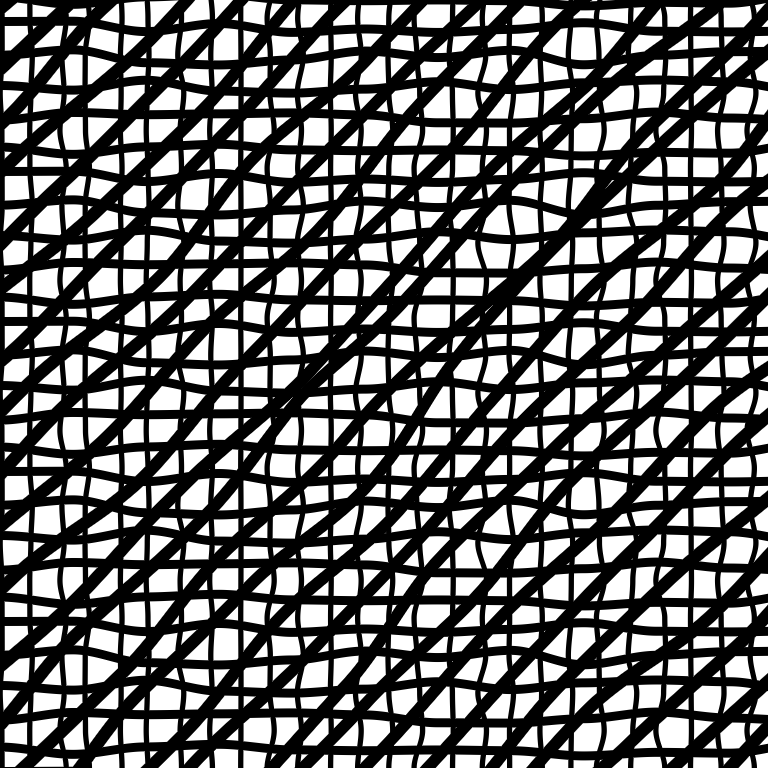
Reproduce this pattern procedurally as a Shadertoy shader.

```glsl
const vec3 INK = vec3(0.0);
const vec3 PAPER = vec3(1.0);

// Spacing, in canvas units
const float GRID_STEP = 0.0390625;
const float DIAGONAL_STEP = 0.078125;
const float ROW_PHASE = 0.67;
const float COLUMN_PHASE = 0.03;
const float DIAGONAL_PHASE = 0.95;

// Stroke widths
const float ROW_WIDTH = 0.0117;
const float COLUMN_WIDTH = 0.0069;
const float DIAGONAL_WIDTH = 0.0160;

// Hand-drawn wobble
const float ROW_WOBBLE = 0.0105;
const float ROW_KNOT = 0.095;
const float ROW_CYCLE = 5.0;
const float COLUMN_WOBBLE = 0.0105;
const float COLUMN_KNOTS = 4.0;
const float DIAGONAL_WOBBLE = 0.020;
const float DIAGONAL_KNOT = 0.14;
const float DIAGONAL_SWAY = 0.014;

// Diagonal bundles: centre across, start along, end along
const vec3 BUNDLE_A = vec3(0.898, 0.42, 0.86);
const vec3 BUNDLE_B = vec3(1.061, 0.57, 0.98);
const float BUNDLE_PULL = 0.95;
const float BUNDLE_REACH = 0.065;

const float TAU = 6.2831853;

float hash(vec2 p) {
    vec3 q = fract(p.xyx * 0.1031);
    q += dot(q, q.yzx + 33.33);
    return fract((q.x + q.y) * q.z);
}

// Smooth noise from -1 to 1 that repeats after a whole number of knots
float wobble(float t, float seed, float period) {
    float knot = floor(t);
    float f = t - knot;
    float a = hash(vec2(mod(knot, period), seed));
    float b = hash(vec2(mod(knot + 1.0, period), seed));
    return 2.0 * mix(a, b, f * f * (3.0 - 2.0 * f)) - 1.0;
}

float stroke(float dist, float width, float pixel) {
    return clamp(0.5 + (0.5 * width - dist) / pixel, 0.0, 1.0);
}

// Horizontal strokes whose shapes recur every few rows
float rowDistance(vec2 p) {
    float nearest = 1.0;
    float base = round(p.y / GRID_STEP - ROW_PHASE);
    for (float k = -1.0; k <= 1.0; k++) {
        float row = base + k;
        float seed = 11.0 + mod(row, ROW_CYCLE) * 3.0;
        float y = (row + ROW_PHASE) * GRID_STEP
                + ROW_WOBBLE * wobble(p.x / ROW_KNOT, seed, 64.0);
        nearest = min(nearest, abs(p.y - y));
    }
    return nearest;
}

// Vertical strokes, some nearly straight, with bends in step with the rows
float columnDistance(vec2 p) {
    float nearest = 1.0;
    float base = round(p.x / GRID_STEP - COLUMN_PHASE);
    float t = p.y / (GRID_STEP * ROW_CYCLE) * COLUMN_KNOTS;
    for (float k = -1.0; k <= 1.0; k++) {
        float column = base + k;
        float bend = COLUMN_WOBBLE * hash(vec2(column + 5.0, 71.0));
        float x = (column + COLUMN_PHASE) * GRID_STEP
                + bend * wobble(t, column + 40.0, COLUMN_KNOTS);
        nearest = min(nearest, abs(p.x - x));
    }
    return nearest;
}

// Shift that draws neighbouring diagonals together along part of their run
float bundleShift(float across, float along, vec3 bundle) {
    float offset = bundle.x - across;
    float near = exp(-pow(offset / BUNDLE_REACH, 2.0));
    float run = smoothstep(bundle.y - 0.12, bundle.y + 0.04, along)
              * (1.0 - smoothstep(bundle.z - 0.04, bundle.z + 0.12, along));
    return BUNDLE_PULL * offset * near * run;
}

// Rising diagonal strokes
float diagonalDistance(vec2 p) {
    float nearest = 1.0;
    float across = p.x - p.y + 1.0;
    float along = 0.5 * (p.x + p.y);
    float sway = DIAGONAL_SWAY * sin(TAU * p.x);
    float base = round(across / DIAGONAL_STEP - DIAGONAL_PHASE);
    for (float k = -1.0; k <= 1.0; k++) {
        float line = base + k;
        float rest = (line + DIAGONAL_PHASE) * DIAGONAL_STEP;
        float drift = wobble(along / DIAGONAL_KNOT, line + 90.0, 64.0);
        float centre = rest + sway + DIAGONAL_WOBBLE * drift
                     + bundleShift(rest, along, BUNDLE_A)
                     + bundleShift(rest, along, BUNDLE_B);
        nearest = min(nearest, abs(across - centre));
    }
    return nearest * inversesqrt(2.0);
}

void mainImage(out vec4 fragColor, in vec2 fragCoord) {
    float pixel = 1.0 / iResolution.y;
    vec2 p = fragCoord * pixel;

    float ink = stroke(rowDistance(p), ROW_WIDTH, pixel);
    ink = max(ink, stroke(columnDistance(p), COLUMN_WIDTH, pixel));
    ink = max(ink, stroke(diagonalDistance(p), DIAGONAL_WIDTH, pixel));

    fragColor = vec4(mix(PAPER, INK, ink), 1.0);
}
```
